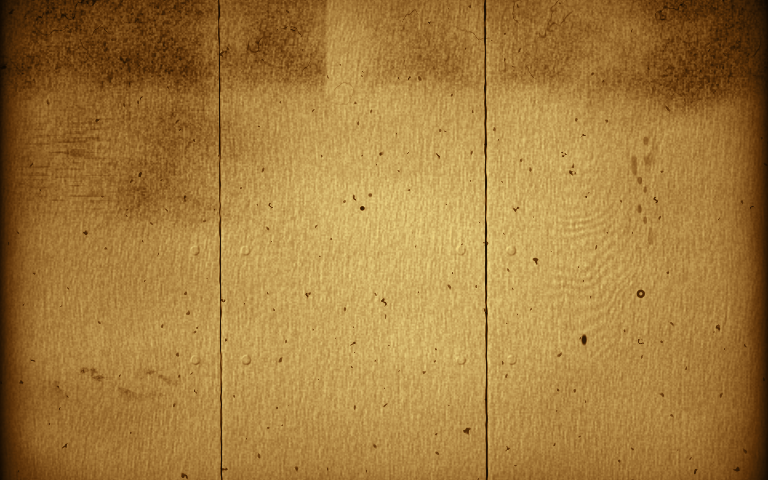
Reproduce this texture procedurally as a WebGL 2 fragment shader.

```glsl
#version 300 es
precision highp float;
// Three aged wooden planks with brown stains, embossed grain, pits, nails and dark edges.
uniform vec2 u_resolution;
out vec4 fragColor;

const float ASPECT = 1.6;
const float CENTRE_TONE = 0.825;
const float STAIN_DEPTH = 0.55;
const float GRAIN_RELIEF = 0.13;
const float SPECKLE = 0.17;
const float SEAM_HALF_WIDTH = 0.0011;
const float NAIL_OFFSET = 0.033;
const float NAIL_RADIUS = 0.009;
const vec2 SEAM_BOTTOM = vec2(0.2885, 0.634);
const vec2 SEAM_LEAN = vec2(-0.0035, -0.0025);

float hash(vec2 p) {
    vec3 q = fract(vec3(p.xyx) * 0.1031);
    q += dot(q, q.yzx + 33.33);
    return fract((q.x + q.y) * q.z);
}

float noise(vec2 p) {
    vec2 i = floor(p), f = fract(p);
    f = f * f * (3.0 - 2.0 * f);
    return mix(mix(hash(i), hash(i + vec2(1, 0)), f.x),
               mix(hash(i + vec2(0, 1)), hash(i + vec2(1, 1)), f.x), f.y);
}

float fbm(vec2 p) {
    float sum = 0.0, amp = 0.5;
    for (int i = 0; i < 5; i++) {
        sum += amp * noise(p);
        p = mat2(1.6, 1.2, -1.2, 1.6) * p + 17.3;
        amp *= 0.5;
    }
    return sum;
}

// Soft rectangle: 1 inside, 0 outside
float patchMask(vec2 p, vec2 centre, vec2 halfSize, float feather) {
    vec2 d = abs(p - centre) - halfSize;
    float dist = length(max(d, 0.0)) + min(max(d.x, d.y), 0.0);
    return 1.0 - smoothstep(-feather, feather, dist);
}

// Curved growth rings, fading away from their centre
float figure(vec2 uv, vec2 centre, vec2 spread, float bend) {
    vec2 d = uv - centre;
    float rings = sin(270.0 * (d.y - bend * d.x * d.x) + 10.0 * noise(uv * vec2(38.0, 16.0)));
    return rings * exp(-dot(d / spread, d / spread));
}

float grainHeight(vec2 uv) {
    float x = uv.x + 0.014 * noise(uv * vec2(7.0, 5.0));
    float h = 0.55 * noise(vec2(x * 230.0, uv.y * 16.0)) + 0.75 * noise(vec2(x * 400.0, uv.y * 85.0));
    h += 0.34 * figure(uv, vec2(0.745, 0.45), vec2(0.08, 0.22), 16.0);
    return h + 0.14 * figure(uv, vec2(0.375, 0.46), vec2(0.05, 0.17), -22.0);
}

// Scattered ragged pits, one candidate per cell
float pits(vec2 p, float cells, float density, float size) {
    vec2 g = p * cells + 0.16 * (vec2(noise(p * 150.0), noise(p * 150.0 + 9.0)) - 0.5);
    vec2 id = floor(g);
    float dark = 0.0;
    for (int k = 0; k < 9; k++) {
        vec2 c = id + vec2(k % 3 - 1, k / 3 - 1);
        vec2 d = g - c - vec2(hash(c + 3.1), hash(c + 8.7));
        d.x += d.y * (hash(c + 5.5) - 0.5);
        d.y *= mix(0.5, 1.0, hash(c + 1.9));
        float r = size * mix(0.4, 1.0, hash(c + 6.2));
        float present = step(hash(c + 12.4), density);
        dark = max(dark, present * (1.0 - smoothstep(r * 0.4, r * 1.3, length(d))));
    }
    return dark;
}

float stains(vec2 uv) {
    vec2 w = uv + 0.11 * (vec2(fbm(uv * 10.0), fbm(uv * 10.0 + 40.0)) - 0.5);
    float s = 0.60 * patchMask(w, vec2(0.14, 0.93), vec2(0.16, 0.13), 0.08);
    s = max(s, 0.50 * patchMask(w, vec2(0.225, 0.69), vec2(0.055, 0.12), 0.10));
    s = max(s, 0.22 * patchMask(w, vec2(0.17, 0.75), vec2(0.16, 0.17), 0.12));
    s = max(s, 0.50 * patchMask(w, vec2(0.345, 0.95), vec2(0.085, 0.12), 0.07) * (1.0 - smoothstep(0.422, 0.429, uv.x)));
    s = max(s, 0.60 * patchMask(w, vec2(0.91, 0.91), vec2(0.11, 0.12), 0.07));
    s = max(s, 0.30 * patchMask(w, vec2(0.71, 0.89), vec2(0.08, 0.10), 0.06));
    s = max(s, 0.26 * patchMask(w, vec2(0.555, 0.91), vec2(0.075, 0.09), 0.05));
    return s * (0.25 + 1.5 * fbm(uv * vec2(20.0, 14.0)));
}

// Darker tones turn redder and more saturated
vec3 woodColour(float tone) {
    float k = clamp((tone - 0.35) / 0.46, 0.0, 1.15);
    return tone * vec3(1.0, mix(0.54, 0.84, k), mix(0.09, 0.48, k));
}

void main() {
    vec2 uv = gl_FragCoord.xy / u_resolution;
    vec2 p = uv * vec2(ASPECT, 1.0);
    float px = 1.0 / u_resolution.y;

    // Broad light and stains
    vec2 off = (uv - vec2(0.53, 0.52)) / vec2(0.56, 0.75);
    float tone = CENTRE_TONE - 0.17 * smoothstep(0.0, 1.0, length(off)) + 0.10 * (fbm(uv * 7.0) - 0.5);
    float stain = stains(uv);
    float blotch = patchMask(uv, vec2(0.145, 0.21), vec2(0.055, 0.015), 0.05);
    stain += 0.8 * blotch * smoothstep(0.5, 0.68, fbm(p * vec2(30.0, 45.0)));
    tone *= 1.0 - STAIN_DEPTH * stain;

    // Relief, speckle and thin broken cracks
    float relief = grainHeight(uv) - grainHeight(uv + vec2(0.0014, -0.002));
    tone += GRAIN_RELIEF * relief;
    float fine = noise(p * 300.0) - 0.5;
    tone += fine * SPECKLE * (0.55 + 1.1 * min(stain, 0.7));
    tone -= 0.16 * stain * smoothstep(0.6, 0.85, noise(p * 170.0));
    float vein = 1.0 - smoothstep(0.0, 0.012, abs(fbm(p * vec2(9.0, 7.0) + 5.0) - 0.5));
    tone -= 0.16 * vein * smoothstep(0.72, 0.9, uv.y) * smoothstep(0.4, 0.7, noise(p * 30.0));

    // Scraped hatching
    float hatch = patchMask(uv, vec2(0.09, 0.66), vec2(0.05, 0.09), 0.04) * smoothstep(0.5, 0.9, noise(uv * vec2(40.0, 230.0)));
    hatch += patchMask(uv, vec2(0.94, 0.93), vec2(0.02, 0.07), 0.03) * smoothstep(0.6, 0.9, noise(uv * vec2(260.0, 14.0)));
    tone -= 0.11 * hatch;

    // Pits and larger holes
    float pit = max(0.75 * pits(p, 14.0, 0.13, 0.065), 0.55 * pits(p + 4.0, 38.0, 0.10, 0.12));
    float flecks = patchMask(uv, vec2(0.835, 0.60), vec2(0.006, 0.11), 0.02);
    pit = max(pit, 0.6 * flecks * smoothstep(0.62, 0.8, noise(p * vec2(90.0, 48.0))));
    pit = max(pit, 1.0 - smoothstep(0.003, 0.006, length(p - vec2(0.755, 0.566))));
    pit = max(pit, 1.0 - smoothstep(0.003, 0.007, length((p - vec2(1.217, 0.292)) * vec2(1.0, 0.5))));
    float knot = length(p - vec2(1.335, 0.388));
    pit = max(pit, 0.8 * (1.0 - smoothstep(0.001, 0.004, abs(knot - 0.006))));
    tone *= 1.0 - 0.75 * pit;

    // Seams, with nail heads in two rows on either side
    for (int i = 0; i < 2; i++) {
        float seamX = SEAM_BOTTOM[i] + SEAM_LEAN[i] * uv.y;
        float d = p.x - ASPECT * seamX + 0.0012 * (noise(vec2(uv.y * 70.0, float(i))) - 0.5);
        tone += 0.06 * exp(-abs(d - 0.005) / 0.003);
        float width = SEAM_HALF_WIDTH * (1.0 + 0.5 * float(i)) * (0.6 + 0.8 * noise(vec2(uv.y * 60.0, 7.0)));
        tone *= 1.0 - 0.83 * (1.0 - smoothstep(width - px * 0.5, width + px * 0.6, abs(d)));
        for (int j = 0; j < 4; j++) {
            float side = float(j % 2) * 2.0 - 1.0;
            vec2 n = p - vec2(ASPECT * (seamX + side * NAIL_OFFSET), 0.25 + 0.228 * float(j / 2));
            float rim = exp(-pow((length(n) - NAIL_RADIUS) / 0.002, 2.0));
            tone += 0.14 * rim * dot(normalize(n + 1e-5), vec2(-0.7, 0.7)) - 0.09 * rim * noise(p * 120.0);
        }
    }

    // Burnt borders
    float side = min(uv.x, 1.0 - uv.x) / (0.7 + 0.6 * fbm(p * 12.0));
    float level = min(uv.y, 1.0 - uv.y);
    tone *= 1.0 - 0.78 * exp(-side / 0.022);
    tone *= 1.0 - 0.10 * exp(-level / 0.04);
    tone *= 1.0 - 0.42 * exp(-(side + 0.6 * level) / 0.07);
    fragColor = vec4(woodColour(clamp(tone, 0.05, 0.95)), 1.0);
}
```
